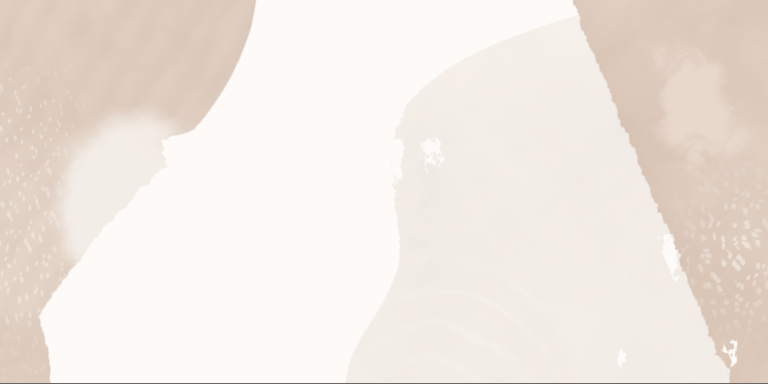
Give the GLSL for this background, as a Shadertoy shader.

```glsl
// Abstract beige watercolour: a tan wash at each side and a pale wash between, on cream paper.

const vec3 PAPER = vec3(0.992, 0.982, 0.974);
const vec3 PALE  = vec3(0.953, 0.928, 0.904);
const vec3 SAND  = vec3(0.893, 0.832, 0.782);
const vec3 TAN   = vec3(0.858, 0.782, 0.724);
const vec3 UMBER = vec3(0.825, 0.742, 0.680);
const vec3 BASE_LINE = vec3(0.42, 0.40, 0.39);
const float LINE_HEIGHT = 0.0026;
const float RAGGED = 0.026;      // reach of the dry-brush edges

vec2 hash2(vec2 p) {
    vec3 q = fract(p.xyx * vec3(0.1031, 0.1030, 0.0973));
    q += dot(q, q.yzx + 33.33);
    return fract((q.xx + q.yz) * q.zy);
}

// Distance to the nearest scattered cell point
float cellular(vec2 p) {
    vec2 cell = floor(p), f = p - cell;
    float nearest = 4.0;
    for (int j = -1; j <= 1; j++)
        for (int i = -1; i <= 1; i++) {
            vec2 offset = vec2(i, j);
            vec2 d = offset + hash2(cell + offset) - f;
            nearest = min(nearest, dot(d, d));
        }
    return sqrt(nearest);
}

// Layered, warped sines: soft cloudy value near -1..1
float wash(vec2 p) {
    float sum = 0.0, weight = 0.5;
    for (int i = 0; i < 5; i++) {
        p += 0.6 * sin(p.yx * 1.3 + float(i) * 1.7);
        sum += weight * sin(p.x) * cos(p.y * 0.9);
        p = mat2(1.5, 1.1, -1.1, 1.5) * p + 2.3;
        weight *= 0.6;
    }
    return sum;
}

// Rough offset for torn edges, about -1..1
float tear(vec2 p) {
    return 0.7 * (cellular(p * vec2(34.0, 26.0)) - 0.5)
         + 0.5 * (cellular(p * vec2(85.0, 65.0)) - 0.5) + 0.4 * wash(p * 24.0);
}

float cover(float d) {
    float w = max(fwidth(d), 0.0001);
    return smoothstep(-w, w, d);
}

// Soft elliptical spot
float spot(vec2 p, vec2 centre, vec2 radius) {
    vec2 q = (p - centre) / radius;
    return exp(-dot(q, q));
}

float flecks(vec2 p, float radius) {
    return 1.0 - smoothstep(radius - 0.1, radius + 0.1, cellular(p));
}

// Shape borders: x as a function of depth t below the top
float leftBorder(float t) {
    float lobe = 0.667 - 0.12 * t - 1.05 * t * t;
    float slope = min(0.425, 0.42 - 0.83 * (t - 0.44)
                - 0.018 * sin(clamp((t - 0.44) / 0.388, 0.0, 1.0) * 3.1416));
    float rise = (1.0 - t) / 0.172;
    float foot = 0.133 - 0.03 * rise * rise;
    return mix(lobe, max(slope, foot), smoothstep(0.335, 0.368, t));
}

float middleBorder(float t) {
    return 1.02 + 0.48 * pow(max(0.44 - t, 0.0) / 0.4, 2.8)
         + 0.02 * smoothstep(0.44, 0.65, t) - 0.14 * smoothstep(0.66, 1.0, t);
}

float rightBorder(float t) { return 1.487 + 0.415 * t; }

void mainImage(out vec4 fragColor, in vec2 fragCoord) {
    vec2 p = fragCoord / iResolution.y;
    p.x += 1.0 - 0.5 * iResolution.x / iResolution.y;
    float t = 1.0 - p.y;
    vec2 q = vec2(p.x, t);
    float rough = tear(q);
    float cloud = wash(q * 9.0), grain = wash(q * 28.0 + 4.0);
    vec3 colour = PAPER;

    // Pale middle wash with mottling, faint arcs and dry gaps
    float dMiddle = q.x - middleBorder(t)
        + rough * RAGGED * (0.1 + 0.7 * spot(q, vec2(1.04, 0.42), vec2(0.2, 0.2)));
    vec3 pale = PALE + 0.006 * cloud + 0.004 * grain;
    pale += 0.010 * (1.0 - smoothstep(0.12, 0.32, t + 0.25 * (q.x - 1.4) + 0.04 * cloud));
    pale -= 0.016 * spot(q, vec2(1.11, 0.55), vec2(0.06, 0.26)) * smoothstep(-0.2, 0.4, grain);
    float arcs = sin(length(q - vec2(1.12, 1.12)) * 75.0 + 2.0 * cloud);
    pale += 0.012 * smoothstep(0.5, 1.0, arcs) * spot(q, vec2(1.24, 0.84), vec2(0.2, 0.17));
    float gaps = spot(q, vec2(1.125, 0.395), vec2(0.045, 0.065))
               + spot(q, vec2(1.035, 0.43), vec2(0.025, 0.09))
               + 0.85 * spot(q, vec2(1.62, 0.935), vec2(0.02, 0.04));
    pale = mix(pale, PAPER, cover(gaps + 0.55 * rough + 0.25 * grain - 0.7));
    colour = mix(colour, pale, cover(dMiddle));

    // Left tan wash, thinning to a pale patch beside the slope
    float torn = smoothstep(0.31, 0.37, t) * (1.0 - 0.7 * smoothstep(0.45, 0.8, t));
    float dLeft = leftBorder(t) - q.x + rough * RAGGED * (0.06 + 0.8 * torn);
    float streak = sin(dot(q, vec2(70.0, 42.0)) + 3.0 * cloud);
    vec3 left = mix(TAN, SAND, clamp(0.3 + 0.35 * cloud + 0.4 * smoothstep(0.2, 0.5, t), 0.0, 1.0));
    left += 0.006 * streak + 0.008 * grain;
    float thin = spot(q, vec2(0.34, 0.41), vec2(0.17, 0.14))
               + spot(q, vec2(0.25, 0.59), vec2(0.11, 0.15));
    left = mix(left, PALE, smoothstep(0.3, 0.85, thin + 0.13 * cloud + 0.06 * grain));
    float leftFlecks = flecks(q * vec2(48.0, 26.0) + cloud, 0.17 + 0.08 * cloud);
    left = mix(left, PALE, 0.55 * leftFlecks * smoothstep(0.12, 0.3, t) * smoothstep(0.28, 0.08, q.x));
    left = mix(left, UMBER, 0.25 * exp(-max(dLeft, 0.0) * 60.0) * (1.0 - smoothstep(0.34, 0.42, t)));
    left = mix(left, TAN, 0.6 * smoothstep(0.78, 0.9, t));
    colour = mix(colour, left, cover(dLeft));

    // Right tan wash with a dark rim, lifted patches and torn paper
    float inside = q.x - rightBorder(t);
    float paperGap = spot(q, vec2(1.745, 0.65), vec2(0.04, 0.1))
                   + spot(q, vec2(1.905, 0.94), vec2(0.04, 0.09));
    colour = mix(colour, PAPER, cover(paperGap + 0.6 * rough - 0.65) * cover(inside + 0.035));
    float dRight = inside + rough * RAGGED * (0.45 + 0.5 * paperGap);
    vec3 right = mix(TAN, SAND, clamp(0.3 + 0.5 * cloud, 0.0, 1.0)) + 0.008 * grain;
    right = mix(right, UMBER, 0.35 * exp(-max(inside, 0.0) * 14.0));
    float lifted = spot(q, vec2(1.81, 0.28), vec2(0.14, 0.2));
    right = mix(right, SAND + 0.015, smoothstep(0.45, 0.85, lifted + 0.3 * grain + 0.2 * cloud));
    float rightFlecks = flecks(q * vec2(38.0, 30.0) + 0.6 * grain, 0.24);
    right = mix(right, PALE, 0.7 * rightFlecks * spot(q, vec2(1.92, 0.66), vec2(0.12, 0.16)));
    right = mix(right, PAPER, cover(paperGap + 0.7 * rough + 0.2 * grain - 0.9));
    colour = mix(colour, right, cover(dRight));

    // Thin rule along the bottom
    float pixel = 1.0 / iResolution.y;
    float rule = clamp((LINE_HEIGHT - p.y) / pixel + 0.5, 0.0, 1.0);
    fragColor = vec4(mix(colour, BASE_LINE, rule), 1.0);
}
```
